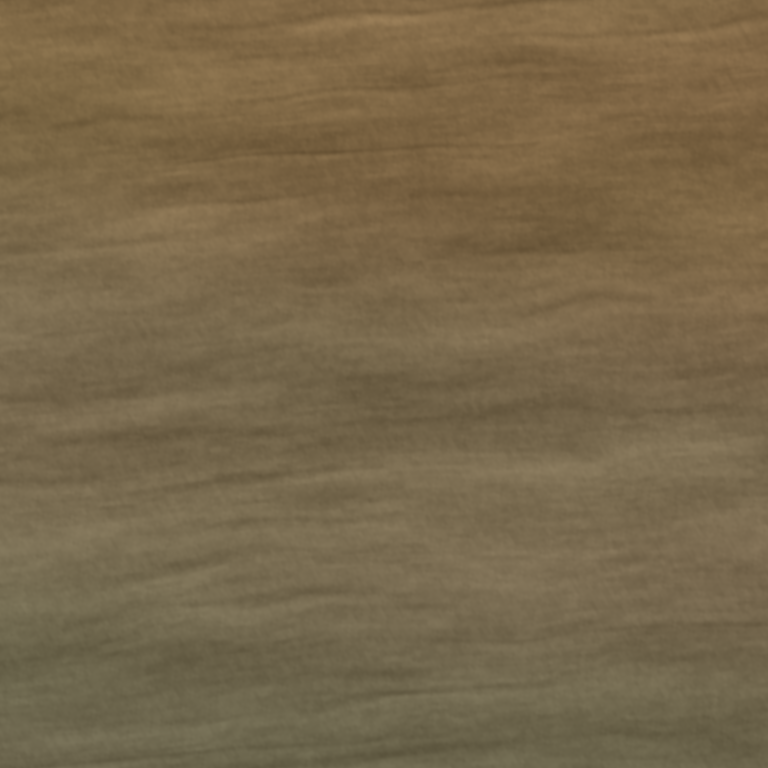
Give the GLSL for this texture, as a WebGL 2 fragment shader.

```glsl
#version 300 es
precision highp float;

uniform vec2 u_resolution;
out vec4 fragColor;

float hash(vec2 p) {
    vec3 q = fract(vec3(p.xyx) * 0.1031);
    q += dot(q, q.yzx + 33.33);
    return fract((q.x + q.y) * q.z);
}

float valueNoise(vec2 p) {
    vec2 cell = floor(p);
    vec2 f = fract(p);
    f = f * f * f * (f * (f * 6.0 - 15.0) + 10.0);
    float low = mix(hash(cell), hash(cell + vec2(1.0, 0.0)), f.x);
    float high = mix(hash(cell + vec2(0.0, 1.0)), hash(cell + vec2(1.0, 1.0)), f.x);
    return mix(low, high, f.y);
}

// Layered noise stretched along the grain, centred on zero
float grainBands(vec2 p) {
    float sum = 0.0;
    float weight = 0.42;
    vec2 scale = vec2(1.4, 9.0);
    for (int i = 0; i < 4; i++) {
        sum += weight * (valueNoise(p * scale + float(i) * 17.3 + 40.0) - 0.5);
        scale *= vec2(1.9, 1.9);
        weight *= 0.82;
    }
    return sum;
}

// Long tapering streaks, mostly dark, some with a pale lower edge
float scatteredStreaks(vec2 p) {
    float sum = 0.0;
    for (int i = 0; i < 20; i++) {
        float id = float(i);
        float across = (id + hash(vec2(id, 3.0))) / 19.0 - 0.06;
        float along = hash(vec2(id, 11.0));
        float reach = mix(0.15, 0.5, hash(vec2(id, 23.0)));
        float width = mix(0.003, 0.009, hash(vec2(id, 31.0)));
        float tilt = 0.06 * (hash(vec2(id, 47.0)) - 0.5);
        vec2 d = p - vec2(along, across);
        d.y -= tilt * d.x;
        float taper = exp(-pow(d.x / reach, 2.0) * 2.0);
        float dark = exp(-pow(d.y / width, 2.0));
        float pale = exp(-pow((d.y + width * 2.2) / (width * 1.4), 2.0));
        sum += taper * (0.9 * pale * hash(vec2(id, 59.0)) - dark);
    }
    return sum;
}

void main() {
    vec2 uv = gl_FragCoord.xy / u_resolution;

    // Grain climbs gently to the right and wavers
    vec2 grain = vec2(uv.x, uv.y - 0.07 * uv.x);
    grain.y += 0.030 * (valueNoise(uv * vec2(2.5, 4.0) + 5.0) - 0.5);
    grain.y += 0.012 * (valueNoise(uv * vec2(9.0, 16.0) + 21.0) - 0.5);

    // Cool grey-olive below, warm brown above
    vec3 olive = vec3(0.414, 0.390, 0.295);
    vec3 fawn = vec3(0.472, 0.411, 0.306);
    vec3 brown = vec3(0.502, 0.406, 0.272);
    float height = uv.y + 0.14 * (uv.x - 0.5);
    vec3 color = mix(olive, fawn, smoothstep(-0.05, 0.42, height));
    color = mix(color, brown, smoothstep(0.46, 0.84, height));

    // Broad reddish and olive drift
    float drift = valueNoise(grain * vec2(2.2, 6.0) + 71.0) - 0.5 + 0.6 * (uv.x - 0.5);
    color += drift * vec3(0.012, -0.004, 0.003);

    // Bands and streaks
    float tone = 0.33 * grainBands(grain);
    tone += 0.085 * scatteredStreaks(grain);

    // Short fibres and slanting flecks
    tone += 0.070 * (valueNoise(grain * vec2(12.0, 85.0) + 9.0) - 0.5);
    tone += 0.070 * (valueNoise(grain * vec2(35.0, 160.0) + 33.0) - 0.5);
    vec2 slant = vec2(uv.x + 0.6 * uv.y, uv.y - 0.6 * uv.x);
    tone += 0.060 * (valueNoise(slant * vec2(120.0, 85.0) + 90.0) - 0.5);
    tone += 0.045 * (valueNoise(slant * vec2(210.0, 170.0) + 140.0) - 0.5);

    // Pale wood turns greyer, dark wood more saturated
    color *= 1.0 + tone * vec3(0.92, 1.0, 1.20);

    fragColor = vec4(color, 1.0);
}
```
